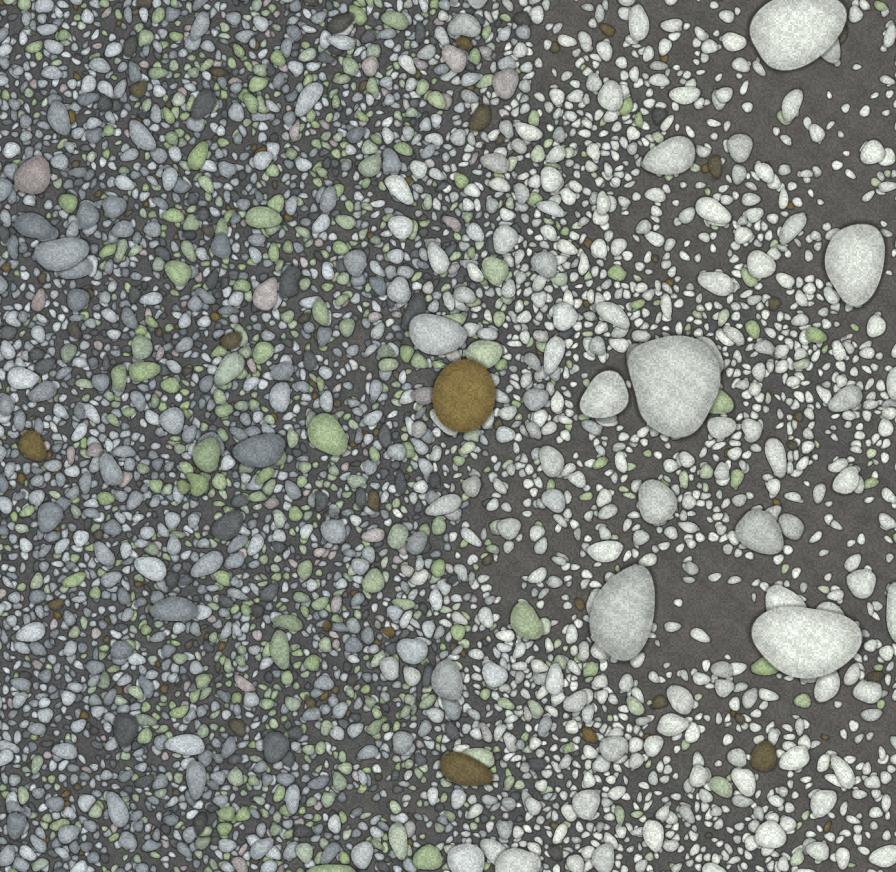
Reproduce this texture procedurally as a WebGL 1 fragment shader.

```glsl
precision highp float;
// Shingle beach seen from above: packed grey pebbles thin out rightwards to bare
// dark soil with white stones. Five layers of cellular pebbles, fine to coarse,
// are painted over each other; layered sines set the bare patches.
uniform vec2 u_resolution;

const float PI = 3.14159265;
const float EDGE = 0.0011;         // softness of outlines, in canvas heights
const float SHADOW = 0.36;         // darkness of the contact shadow
const float GRAIN = 0.085;         // speckle on stone and soil
const float JITTER = 0.78;         // scatter of stones within their cells
const vec3 SOIL = vec3(0.375, 0.365, 0.35);
const vec3 GAP = vec3(0.33, 0.335, 0.33);
const vec3 SLATE = vec3(0.49, 0.52, 0.54);
const vec3 SILVER = vec3(0.79, 0.82, 0.83);
const vec3 CHALK_DIM = vec3(0.68, 0.70, 0.68);
const vec3 CHALK = vec3(0.89, 0.91, 0.87);
const vec3 CHARCOAL = vec3(0.33, 0.34, 0.34);
const vec3 ALGAE = vec3(0.60, 0.68, 0.49);
const vec3 ROSE = vec3(0.66, 0.59, 0.57);
const vec3 OCHRE = vec3(0.46, 0.40, 0.25);
const vec2 BOULDER_AT = vec2(0.532, 0.546);
const float BOULDER_RADIUS = 0.039;

vec4 hash4(vec2 p) {
  vec4 q = fract(p.xyxy * vec4(0.1031, 0.1030, 0.0973, 0.1099));
  q += dot(q, q.wzxy + 33.33);
  return fract((q.xxyz + q.yzzw) * q.zywx);
}

vec2 turn(vec2 p, float angle) {
  float c = cos(angle), s = sin(angle);
  return vec2(c * p.x - s * p.y, s * p.x + c * p.y);
}

float smoothMax(float a, float b, float k) {
  float h = max(k - abs(a - b), 0.0) / k;
  return max(a, b) + 0.25 * h * h * k;
}

// Layered, warped sines: about -1 to 1
float waves(vec2 p) {
  vec2 w = p + 0.35 * sin(p.yx * 1.7 + vec2(0.4, 2.1));
  return 0.45 * sin(w.x + 1.3 * w.y) + 0.33 * sin(2.1 * w.x - 1.4 * w.y + 1.0)
       + 0.22 * sin(3.7 * w.y + 2.3 * w.x + 4.0);
}

// How bare the ground is: 0 packed shingle, 1 open soil
float bareness(vec2 p) {
  float patches = waves(p * 8.0 + 2.0) + 0.35 * waves(p * 27.0);
  return smoothstep(0.28, 0.82, 0.72 * p.x + 0.30 * patches);
}

vec3 stoneColour(vec2 at, vec4 r, float size) {
  float pale = smoothstep(0.3, 0.75, at.x + 0.25 * (r.x - 0.5));
  vec3 colour = mix(mix(SLATE, SILVER, r.y), mix(CHALK_DIM, CHALK, sqrt(r.y)), pale);
  float band = (at.x - 0.33) / 0.22;
  float greenShare = 0.06 + exp(-band * band) * (0.16 + 9.0 * min(size, 0.05));
  float kind = r.z;
  if (kind < greenShare) colour = mix(colour, ALGAE, 0.35 + 0.55 * r.w);
  else if (kind > 0.97) colour = mix(OCHRE, CHARCOAL, r.w);
  else if (kind > 0.97 - 0.09 * (1.0 - pale)) colour = mix(CHARCOAL, SLATE, 0.5 * r.w);
  else if (kind > 0.84) colour = mix(colour, ROSE, 0.6 * (1.0 - pale));
  return colour;
}

// Contact shadow, then a softly domed stone with mottled skin
void paintStone(inout vec3 ground, vec2 p, float dist, float size, vec3 colour) {
  float reach = 0.0016 + 0.05 * size;
  ground *= 1.0 - SHADOW * smoothstep(reach, 0.0, dist);
  float dome = smoothstep(0.0, -0.24 * size, dist);
  float mottle = 0.05 * waves(p * 210.0) + 0.03 * waves(p * 70.0);
  vec3 skin = colour * (mix(0.83, 1.03, dome) + mottle);
  ground = mix(ground, skin, smoothstep(EDGE, -EDGE, dist));
}

// One jittered grid of rounded stones; neighbours press against each other
void pebbleLayer(inout vec3 ground, vec2 p, float cell, float packedShare, float bareShare, float seed) {
  float nearest = 1.0, second = 1.0;
  vec2 home = floor(p / cell), stoneAt = p;
  vec4 traits = vec4(0.0);
  for (int j = -1; j <= 1; j++) {
    for (int i = -1; i <= 1; i++) {
      vec2 id = home + vec2(float(i), float(j));
      vec4 a = hash4(id + seed), b = hash4(id + seed + 57.3);
      vec2 at = (id + 0.5 + JITTER * (a.xy - 0.5)) * cell;
      if (b.x > mix(packedShare, bareShare, bareness(at))) continue;
      float stretch = mix(1.0, 1.4, b.y);
      vec2 q = turn(p - at, a.z * PI) * vec2(1.0 / stretch, stretch);
      float angle = atan(q.y, q.x + 1e-6);
      float lumps = 1.0 + 0.08 * sin(2.0 * angle + 6.0 * b.z) + 0.07 * sin(3.0 * angle + 6.0 * b.w);
      float d = length(q) / lumps - cell * mix(0.27, 0.54, a.w);
      if (d < nearest) {
        second = nearest; nearest = d; stoneAt = at;
        traits = hash4(id + seed + 131.7);
      } else second = min(second, d);
    }
  }
  float dist = smoothMax(nearest, 0.035 * cell - 0.5 * (second - nearest), 0.12 * cell);
  paintStone(ground, p, dist, cell, stoneColour(stoneAt, traits, cell));
}

void main() {
  vec2 p = gl_FragCoord.xy / u_resolution.y;
  float speckle = hash4(floor(p * 480.0) + 9.0).x - 0.5;
  vec3 colour = mix(GAP, SOIL, bareness(p)) * (1.0 + 0.06 * waves(p * 90.0));

  // Fine to coarse: cell size, share in shingle, share on soil
  pebbleLayer(colour, p, 0.0115, 0.96, 0.16, 11.0);
  pebbleLayer(colour, p, 0.0190, 0.62, 0.17, 203.0);
  pebbleLayer(colour, p, 0.0310, 0.22, 0.15, 417.0);
  pebbleLayer(colour, p, 0.0520, 0.05, 0.11, 631.0);
  pebbleLayer(colour, p, 0.1050, 0.00, 0.17, 859.0);

  // The lone ochre boulder
  vec2 q = turn(p - BOULDER_AT, 0.15) * vec2(1.08, 0.93);
  paintStone(colour, p, length(q) - BOULDER_RADIUS, 2.0 * BOULDER_RADIUS, OCHRE * 1.12);

  gl_FragColor = vec4(colour * (1.0 + 2.0 * GRAIN * speckle), 1.0);
}
```
